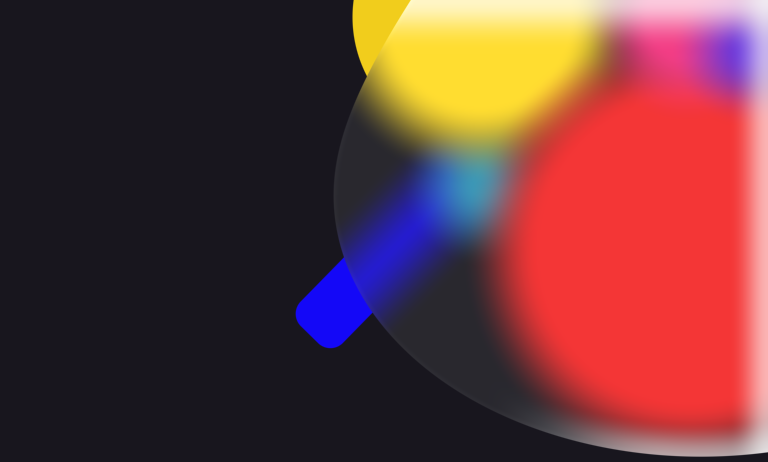
Give the GLSL for this background, as a Shadertoy shader.

```glsl
// Frosted glass blob at the right, blurring a yellow disc, blue bar and red disc on a dark ground.

// Rounded box of half size b and corner radius r
float roundBox(vec2 p, vec2 b, float r) {
    vec2 q = abs(p) - b + r;
    return length(max(q, 0.0)) + min(max(q.x, q.y), 0.0) - r;
}

float disc(vec2 p, vec2 center, float radius) {
    return length(p - center) - radius;
}

// Coverage of a distance field with an edge of half width w
float cover(float d, float w) {
    return smoothstep(w, -w, d);
}

// Glass outline: an ellipse below its widest point, a hyperbola above it
float glassShape(vec2 p) {
    vec2 q = p - vec2(1.517, 0.577);
    if (q.y > 0.0) {
        float edge = sqrt(0.0643 + 0.63 * q.y * q.y) - 0.2535 - 0.795;
        return (edge - q.x) * 0.9;
    }
    vec2 radii = vec2(0.795, 0.5655);
    float k = length(q / radii);
    return k * (k - 1.0) / max(length(q / (radii * radii)), 0.001);
}

void mainImage(out vec4 fragColor, in vec2 fragCoord) {
    vec2 p = fragCoord / iResolution.y;
    float right = iResolution.x / iResolution.y;
    float aa = 0.8 / iResolution.y;

    // Shared shapes
    float yellowDisc = disc(p, vec2(1.040, 0.963), 0.277);
    vec2 axis = normalize(vec2(0.70, 0.714));
    vec2 q = p - vec2(0.845, 0.454);
    vec2 barPos = vec2(dot(q, axis), dot(q, vec2(-axis.y, axis.x)));
    float blueBar = roundBox(barPos, vec2(0.250, 0.064), 0.038);

    // Sharp shapes behind the glass
    vec3 color = vec3(0.094, 0.086, 0.118);
    color = mix(color, vec3(0.945, 0.805, 0.11), cover(yellowDisc, aa));
    color = mix(color, vec3(0.08, 0.03, 0.97), cover(blueBar, aa));

    // Blurred shapes seen through the glass
    float glassEdge = glassShape(p);
    vec3 glass = vec3(0.16, 0.157, 0.182);
    glass = mix(glass, vec3(0.145, 0.11, 0.82), cover(blueBar, 0.075));
    glass = mix(glass, vec3(0.24, 0.62, 0.72), 0.95 * cover(disc(p, vec2(1.044, 0.599), 0.095), 0.085));
    glass = mix(glass, vec3(1.0, 0.865, 0.19), cover(yellowDisc, 0.085));
    glass = mix(glass, vec3(0.955, 0.21, 0.21), cover(disc(p, vec2(1.495, 0.458), 0.412), 0.085));
    glass = mix(glass, vec3(0.95, 0.24, 0.52), cover(disc(p, vec2(1.490, 0.960), 0.155), 0.075));
    glass = mix(glass, vec3(0.42, 0.22, 0.86), cover(disc(p, vec2(1.619, 0.892), 0.090), 0.080));

    // Pale light along the top, right and lower rims
    float topGlow = 0.72 * pow(smoothstep(0.88, 1.0, p.y), 1.4);
    float rightGlow = 0.62 * pow(smoothstep(right - 0.09, right, p.x), 1.3);
    float lowGlow = 0.55 * smoothstep(-0.075, 0.0, glassEdge)
        * smoothstep(1.05, 1.45, p.x) * smoothstep(0.3, 0.1, p.y);
    glass = mix(glass, vec3(1.0), 1.0 - (1.0 - topGlow) * (1.0 - rightGlow) * (1.0 - lowGlow));
    glass += 0.02 * smoothstep(-0.012, 0.0, glassEdge);

    color = mix(color, glass, cover(glassEdge, aa));
    fragColor = vec4(color, 1.0);
}
```
